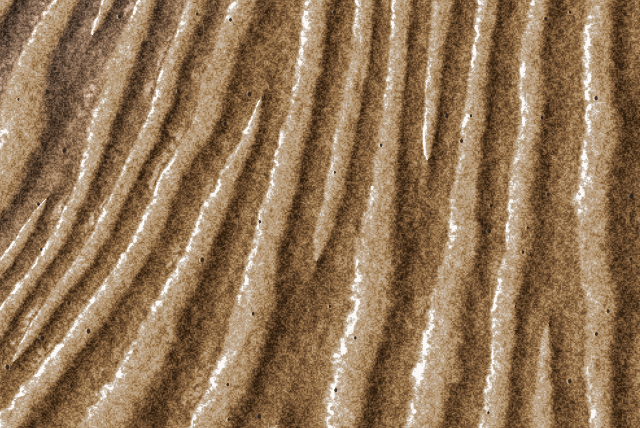
Write a Shadertoy shader that draws this texture.

```glsl
// Rippled wet beach sand: leaning, forking ridges with bright rims and grainy brown troughs.

const float RIDGES = 7.2;         // ridges per canvas height
const int FORKS = 10;             // places where a ridge begins or ends
const float TAPER = 0.3;          // smaller gives longer ridge tips
const float LEAN_LEFT = 0.66;
const float LEAN_RIGHT = 0.08;
const float CREST_PHASE = 0.3;
const float TROUGH_PHASE = 0.8;
const float RIM_PHASE = 0.09;
const float GRAIN = 2.3;
const float TAU = 6.2831853;
const vec3 WET_TINT = vec3(0.53, 0.44, 0.40);
const vec3 PEBBLE = vec3(0.13, 0.10, 0.09);

// Sand tones from deep shadow to glint
const vec3 SAND[8] = vec3[8](
    vec3(0.19, 0.12, 0.06), vec3(0.32, 0.22, 0.12),
    vec3(0.46, 0.33, 0.21), vec3(0.60, 0.45, 0.28),
    vec3(0.71, 0.59, 0.44), vec3(0.75, 0.66, 0.56),
    vec3(0.84, 0.80, 0.75), vec3(0.98, 0.97, 0.96));

vec2 forkPos[FORKS];

float hash(vec2 p) {
    vec3 q = fract(vec3(p.xyx) * 0.1031);
    q += dot(q, q.yzx + 33.33);
    return fract((q.x + q.y) * q.z);
}

float noise(vec2 p) {
    vec2 i = floor(p), f = fract(p);
    f = f * f * (3.0 - 2.0 * f);
    return mix(mix(hash(i), hash(i + vec2(1, 0)), f.x),
               mix(hash(i + vec2(0, 1)), hash(i + vec2(1, 1)), f.x), f.y);
}

float fbm(vec2 p) {
    return 0.55 * noise(p) + 0.3 * noise(p * 2.1 + 7.0) + 0.15 * noise(p * 4.3 + 19.0);
}

float forkSign(int i) { return (i % 2 == 0) ? -1.0 : 1.0; }

// Ridge count across the sand; every fork adds or removes one ridge
float ridgePhase(vec2 s, int skip) {
    float phase = s.x * RIDGES + 0.75 * noise(s * vec2(3.0, 2.2) + 4.0)
                + 0.16 * noise(s * vec2(8.0, 7.0));
    for (int i = 0; i < FORKS; i++) {
        if (i == skip) continue;
        vec2 d = s - forkPos[i];
        phase += forkSign(i) * atan(d.x, TAPER * d.y + 1e-5) / TAU;
    }
    return phase;
}

// Scatter the forks, then slide them so that ridges end inside troughs
void placeForks() {
    for (int i = 0; i < FORKS; i++) {
        float k = float(i);
        float jitter = 0.08 * (hash(vec2(k, 5.0)) - 0.5);
        forkPos[i] = vec2(-0.2 + 0.18 * k + jitter, fract(k * 0.618 + 0.3));
    }
    for (int n = 0; n < 2 * FORKS; n++) {
        int i = n % FORKS;
        float target = forkSign(i) < 0.0 ? TROUGH_PHASE : CREST_PHASE;
        float miss = fract(ridgePhase(forkPos[i], i) - target + 0.5) - 0.5;
        forkPos[i].x -= miss / RIDGES;
    }
}

vec3 sandColor(float tone) {
    float t = clamp(tone + 1.0, 0.0, 6.999);
    int i = int(t);
    return mix(SAND[i], SAND[i + 1], fract(t));
}

float bell(float x, float width) { return exp(-x * x / (width * width)); }

void mainImage(out vec4 fragColor, in vec2 fragCoord) {
    vec2 p = fragCoord / iResolution.y;
    placeForks();

    // Ridges fan from strongly leaning to nearly upright
    float lean = mix(LEAN_LEFT, LEAN_RIGHT, smoothstep(-0.1, 1.2, p.x));
    vec2 s = vec2(p.x - lean * (p.y - 0.5), p.y);
    float rough = fbm(p * 24.0) - 0.5;
    float f = fract(ridgePhase(s, -1) + 0.1 * rough);

    // Cross section: lit crest, hard shadow, slowly brightening trough
    float edge = 0.49 + 0.14 * (noise(s * vec2(6.0, 3.0) + 31.0) - 0.5);
    float lit = smoothstep(0.0, 0.1, f) * (1.0 - smoothstep(edge - 0.1, edge + 0.07, f));
    float crest = 3.65 - 1.25 * smoothstep(0.14, edge, f);
    float trough = mix(0.1, 1.95, smoothstep(edge - 0.06, 0.86, fract(f - 0.1)));
    float tone = mix(trough, crest, lit);

    // Streaks along the ridges, lumps lit from the left, and grains
    tone += 0.75 * (noise(s * vec2(85.0, 5.0)) - 0.5);
    tone += 2.2 * (fbm(p * 34.0 + vec2(0.2, 0.0)) - fbm(p * 34.0 - vec2(0.2, 0.0)));
    tone += GRAIN * (noise(p * 330.0) - 0.5) + 1.0 * (noise(p * 150.0 + 50.0) - 0.5);

    // Broken wet rim on the sunny side of each ridge
    float wet = 1.0 - smoothstep(0.15, 0.75, p.x + 0.8 * (1.0 - p.y));
    float patches = smoothstep(0.3, 0.62, fbm(s * vec2(14.0, 9.0) + 3.0));
    float speckle = smoothstep(0.25, 0.7, noise(p * 130.0 + 11.0));
    float offset = f - RIM_PHASE + 0.09 * (noise(p * 62.0) - 0.5);
    tone += 2.9 * bell(offset, 0.04) * patches * (0.35 + 0.65 * speckle);
    tone += 0.8 * bell(offset - 0.05, 0.1) * patches * speckle;
    float leftSide = 1.0 - smoothstep(0.25, 0.7, p.x);
    float pools = smoothstep(0.56, 0.7, fbm(s * vec2(22.0, 12.0) + 60.0));
    tone += 2.4 * leftSide * pools * speckle * bell(f - 0.93, 0.13);

    vec3 color = sandColor(tone);
    float damp = wet * (1.0 - lit) * 0.6;
    color = mix(color, WET_TINT * (0.55 + 0.25 * tone), damp);

    // Rare dark pebbles with a bright left side
    vec2 cell = floor(p * 16.0);
    vec2 center = 0.25 + 0.5 * vec2(hash(cell + 3.0), hash(cell + 8.0));
    vec2 d = (fract(p * 16.0) - center) * vec2(1.0, 0.75);
    float present = step(0.88, hash(cell + 21.0));
    float size = 0.035 + 0.04 * hash(cell + 40.0);
    float halo = 1.0 - smoothstep(size * 0.6, size * 1.4, length(d + vec2(0.06, 0.0)));
    color += 0.15 * present * halo;
    float stone = 1.0 - smoothstep(size * 0.6, size * 1.3, length(d));
    color = mix(color, PEBBLE, 0.85 * present * stone);

    fragColor = vec4(clamp(color, 0.0, 1.0), 1.0);
}
```
